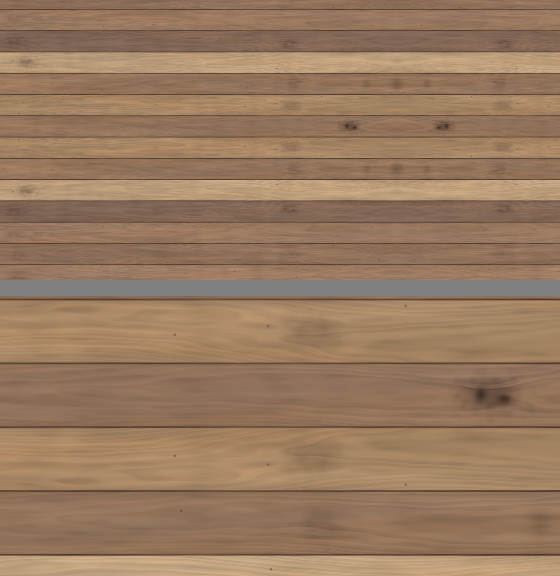
Top, the full canvas; bottom, a detail of the centre.
A Shadertoy shader for this texture:

```glsl
// Horizontal timber boards, mirrored about one board and about one upright axis.
// Each board has its own tone, arched growth rings from layered sines, fibres
// from stretched cellular noise, knots, dark smudges, nail holes and thin seams.

const float BOARD_HEIGHT = 0.0760;      // in canvas heights
const vec2 MIRROR = vec2(1.417, 0.5485);
const vec3 SEAM_COLOR = vec3(0.30, 0.215, 0.17);
const vec3 KNOT_COLOR = vec3(0.37, 0.28, 0.235);
const vec3 TONES[8] = vec3[8](
    vec3(0.575, 0.45, 0.355), vec3(0.65, 0.52, 0.39),
    vec3(0.58, 0.455, 0.355), vec3(0.735, 0.615, 0.48),
    vec3(0.505, 0.40, 0.335), vec3(0.595, 0.465, 0.37),
    vec3(0.555, 0.435, 0.35), vec3(0.605, 0.475, 0.38));

float hash(vec2 p) {
    return fract(sin(dot(p, vec2(127.1, 311.7))) * 43758.55);
}

vec2 hash2(vec2 p) {
    return vec2(hash(p), hash(p + 17.3));
}

// Distance to the nearest scattered point
float cellular(vec2 p) {
    vec2 cell = floor(p);
    float nearest = 2.0;
    for (int j = -1; j <= 1; j++)
        for (int i = -1; i <= 1; i++) {
            vec2 c = cell + vec2(i, j);
            nearest = min(nearest, length(c + hash2(c) - p));
        }
    return nearest;
}

// Smooth wandering value, about -1 to 1
float waves(float x, float seed) {
    return 0.5 * sin(x * 2.3 + seed * 6.1) + 0.3 * sin(x * 5.1 + seed * 11.7)
         + 0.2 * sin(x * 11.3 + seed * 3.9);
}

float blob(vec2 p, vec2 radius) {
    p /= radius;
    return exp(-dot(p, p));
}

// Growth rings: uneven parabolic arches along the board, bent by a knot amount
float rings(float x, float v, float seed, float bend) {
    float q = v - 0.4 * waves(x, seed);
    float field = 9.0 * q * q + 1.9 * x + 0.3 * waves(x * 2.5 + v * 2.0, seed + 2.0);
    field += 0.05 * sin(x * 37.0 + v * 9.0 + seed) + 0.04 * sin(x * 71.0 - v * 13.0);
    float phase = field * 10.0 + bend * 8.0;
    phase += 1.2 * sin(phase * 0.37 + seed);
    float t = fract(phase / 6.2832);
    float line = smoothstep(0.0, 0.7, t) * (1.0 - smoothstep(0.72, 1.0, t));
    return 0.5 - 1.1 * line + 0.2 * sin(phase * 2.7);
}

// Knot centre along the board (x) and across it (y), with strength (z)
vec3 knotAt(float id, float n) {
    if (id < 0.5) return vec3(0.164, 0.0, n < 0.5 ? 1.0 : 0.0);
    vec2 h = hash2(vec2(id, n) + 4.0);
    float strength = abs(id - 3.5) < 0.7 ? 0.5 : 0.35 * step(0.45, h.y);
    if (abs(id - 3.0) < 0.5 && n < 0.5) strength = 0.0;
    return vec3(0.36 + 0.95 * n + 0.06 * h.x, (h.y - 0.5) * 0.02, strength);
}

// Small dark nail hole in a few cells of each board
float nailHole(float x, float y, float id, float pixel) {
    float cell = floor(x / 0.16);
    vec2 h = hash2(vec2(cell, id * 3.0 + 1.0));
    vec2 center = vec2((cell + 0.2 + 0.6 * h.x) * 0.16, (h.y - 0.5) * 0.062);
    float d = length(vec2(x, y) - center);
    float present = step(0.76, hash(vec2(cell + 9.0, id)));
    return present * (1.0 - smoothstep(0.0004, 0.0016 + 0.6 * pixel, d));
}

void mainImage(out vec4 fragColor, in vec2 fragCoord) {
    float pixel = 1.0 / iResolution.y;
    vec2 uv = fragCoord * pixel;

    // Board number counted from the mirror board, and position across it
    float x = abs(uv.x - MIRROR.x);
    float row = (MIRROR.y - uv.y) / BOARD_HEIGHT;
    float id = floor(abs(row) + 0.5);
    float v = id < 0.5 ? row : abs(row) - id;
    float y = v * BOARD_HEIGHT;
    float seed = hash(vec2(id, 7.0)) * 5.0;

    // Knots: a ragged halo that bends the rings, and small dark twin eyes
    float halo = 0.0, eyes = 0.0, bend = 0.0;
    for (int n = 0; n < 2; n++) {
        vec3 knot = knotAt(id, float(n));
        vec2 p = vec2(x, y) - knot.xy;
        float ragged = 0.7 + 0.6 * cellular(p * 75.0 + id);
        halo += knot.z * blob(p * ragged, vec2(0.031, 0.020));
        bend += knot.z * blob(p, vec2(0.085, 0.032));
        eyes += knot.z * knot.z * (blob(p - vec2(0.014, -0.001), vec2(0.007, 0.008))
              + blob(p + vec2(0.014, -0.004), vec2(0.008, 0.006)));
    }

    // Wood shade from rings, streaks, fibres, slow drift and faint cross bands
    float ring = rings(x, v, seed, bend);
    float ringStrength = 0.055 + 0.025 * waves(x * 1.3, seed + 4.0);
    float bow = y + 0.006 * waves(x * 1.5, seed + 6.0);
    float streak = cellular(vec2(x * 2.6 + seed, bow * 58.0 + id * 31.0)) - 0.45;
    float fibre = cellular(vec2(x * 11.0, bow * 115.0 + id * 57.0)) - 0.45;
    float fleck = 1.0 - smoothstep(0.05, 0.30, cellular(vec2(x * 13.0, y * 70.0 + id * 43.0)));
    float drift = waves(x * 1.6 + v * 1.2, seed + 1.0);
    float bands = sin(x * 61.0 + 3.0 * waves(x * 4.0, seed)) * waves(x * 2.0, seed + 3.0);
    float shade = 1.015 + ringStrength * ring + 0.10 * streak + 0.065 * fibre
                - 0.035 * fleck + 0.05 * drift + 0.02 * bands;
    vec3 color = TONES[int(min(id, 7.0))] * shade;
    color += vec3(0.012, 0.0, -0.012) * waves(x * 2.0 - v * 2.0, seed + 5.0);

    // Dark smudges close to the upright mirror axis
    float smudge = blob(vec2(x, y), vec2(0.022, 0.02))
                 + 0.6 * blob(vec2(x - 0.107, y), vec2(0.012, 0.018));
    color *= 1.0 - 0.17 * smudge * (1.0 - step(0.5, abs(id - 2.0)));

    color = mix(color, KNOT_COLOR * (1.0 + 0.35 * ring), 0.65 * min(halo, 1.0));
    color = mix(color, SEAM_COLOR * 0.65, min(eyes, 1.0) * 0.75);
    color = mix(color, SEAM_COLOR, 0.5 * nailHole(x, y, id, pixel));

    // Hairline seams, broken in strength, with a faint shadow beside them
    float edge = (0.5 - abs(v)) * BOARD_HEIGHT;
    float seam = 1.0 - smoothstep(0.0003, 0.0012 + 0.5 * pixel, edge);
    float wear = 0.75 + 0.2 * waves(x * 5.0, id) - 0.25 * cellular(vec2(x * 30.0, id));
    color *= 1.0 - 0.07 * exp(-edge / 0.004);
    color = mix(color, SEAM_COLOR, seam * clamp(wear + 0.1, 0.0, 1.0));
    fragColor = vec4(color, 1.0);
}
```
